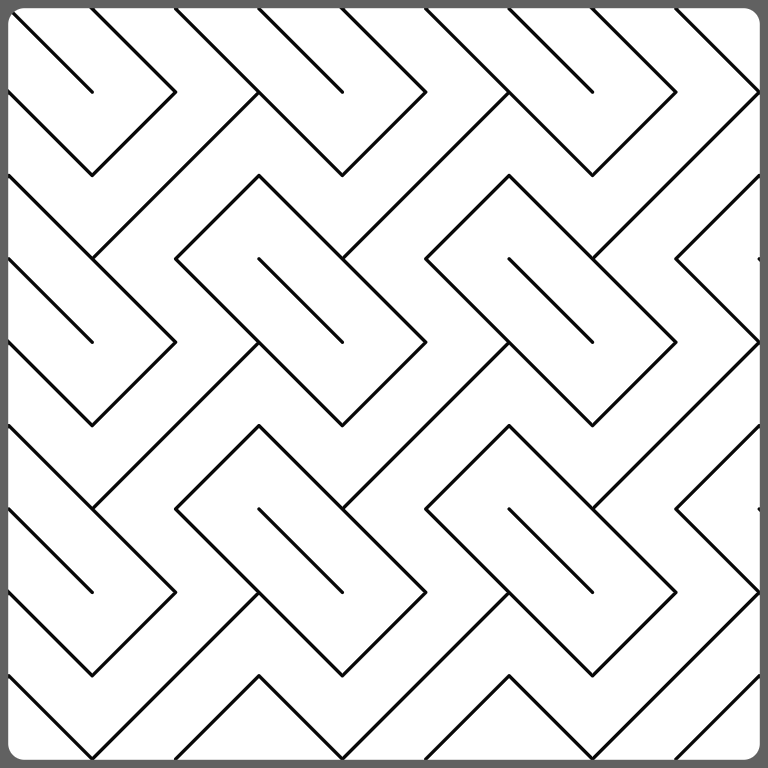
A WebGL 2 fragment shader for this pattern:

```glsl
#version 300 es
precision highp float;
// Maze of thin diagonal strokes on white inside a grey rounded frame.
// A 9 by 9 grid holds one diagonal per cell; a 3 by 3 rule, repeated three
// times each way, picks the slope so that nested oblongs and zigzags appear.

uniform vec2 u_resolution;
out vec4 fragColor;

const float GRID_ORIGIN = 0.0115;     // lower left corner of the grid
const float CELL_SIZE = 0.10857;
const float CELLS_PER_TILE = 3.0;
const float LINE_HALF_WIDTH = 0.0022;
const float PANEL_HALF_SIZE = 0.4893;
const float PANEL_RADIUS = 0.021;
const vec3 PAPER_COLOR = vec3(1.0);
const vec3 LINE_COLOR = vec3(0.03);
const vec3 FRAME_COLOR = vec3(0.38);

float segmentDistance(vec2 p, vec2 halfSpan) {
    float t = clamp(dot(p, halfSpan) / dot(halfSpan, halfSpan), -1.0, 1.0);
    return length(p - halfSpan * t);
}

float roundedBoxDistance(vec2 p, float halfSize, float radius) {
    vec2 q = abs(p) - halfSize + radius;
    return length(max(q, 0.0)) + min(max(q.x, q.y), 0.0) - radius;
}

// Half of a cell's diagonal: falling in the left column and top row of a tile
vec2 cellDiagonal(vec2 cell) {
    vec2 slot = mod(cell, CELLS_PER_TILE);
    bool falling = slot.x < 0.5 || slot.y > CELLS_PER_TILE - 1.5;
    return vec2(0.5, falling ? -0.5 : 0.5);
}

// Nearest stroke, neighbours included so that round caps cross cell borders
float strokeDistance(vec2 uv) {
    vec2 p = (uv - GRID_ORIGIN) / CELL_SIZE;
    float nearest = 1.0;
    for (int y = -1; y <= 1; y++) {
        for (int x = -1; x <= 1; x++) {
            vec2 cell = floor(p) + vec2(x, y);
            if (cell.y < 0.0) continue;   // no strokes below the grid
            nearest = min(nearest, segmentDistance(p - cell - 0.5, cellDiagonal(cell)));
        }
    }
    return nearest * CELL_SIZE;
}

float coverage(float distance, float pixel) {
    return clamp(0.5 - distance / pixel, 0.0, 1.0);
}

void main() {
    vec2 uv = gl_FragCoord.xy / u_resolution;
    float pixel = 1.0 / min(u_resolution.x, u_resolution.y);

    float line = coverage(strokeDistance(uv) - LINE_HALF_WIDTH, pixel);
    float panel = coverage(roundedBoxDistance(uv - 0.5, PANEL_HALF_SIZE, PANEL_RADIUS), pixel);

    vec3 color = mix(PAPER_COLOR, LINE_COLOR, line);
    fragColor = vec4(mix(FRAME_COLOR, color, panel), 1.0);
}
```
